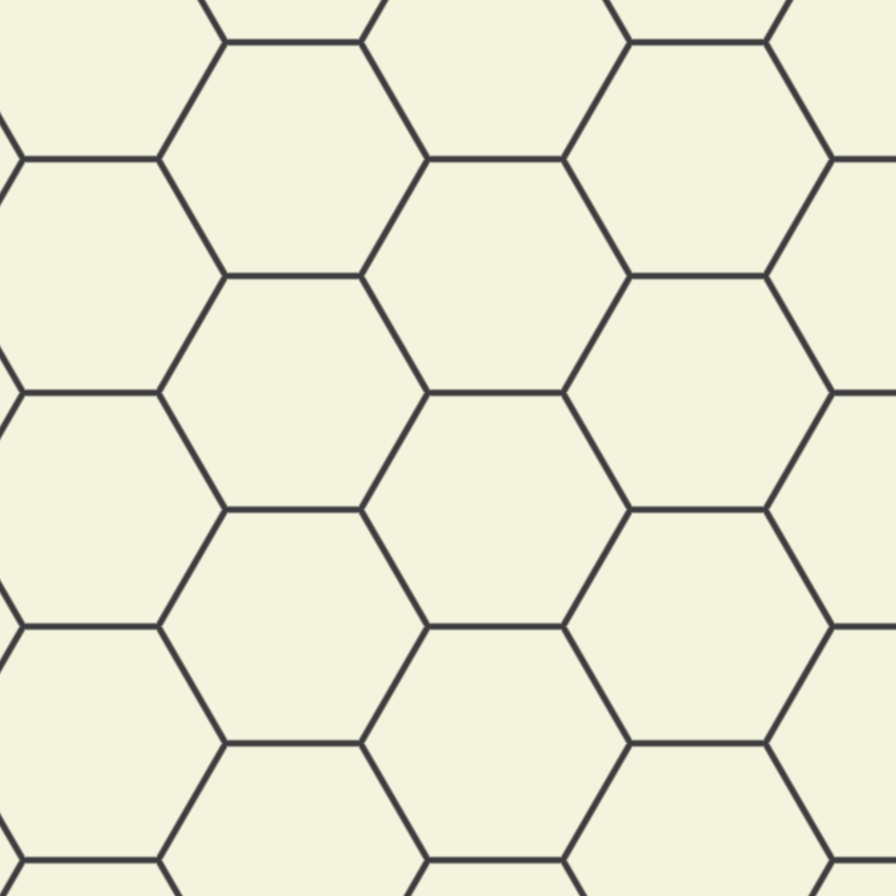
Reproduce this pattern procedurally as a three.js fragment shader.

```glsl
// Flat-topped honeycomb of thin charcoal outlines on plain cream.
varying vec2 vUv;

const vec3 CREAM = vec3(0.957, 0.955, 0.870);
const vec3 CHARCOAL = vec3(0.240, 0.235, 0.245);
const float HEX_HEIGHT = 0.2608;              // flat side to flat side
const vec2 HEX_CENTER = vec2(0.3271, 0.8224); // centre of one cell
const float LINE_WIDTH = 0.0071;
const float EDGE_SOFTNESS = 0.0022;

const float SQRT3 = 1.7320508;
const vec2 PERIOD = vec2(SQRT3, 1.0);         // repeat, in hexagon heights

// Offset from the centre of the nearest hexagon of unit height.
vec2 hexOffset(vec2 p) {
  vec2 even = mod(p + 0.5 * PERIOD, PERIOD) - 0.5 * PERIOD;
  vec2 odd = mod(p, PERIOD) - 0.5 * PERIOD;
  return dot(even, even) < dot(odd, odd) ? even : odd;
}

// Distance from an offset inside a unit hexagon to its nearest side.
float sideDistance(vec2 offset) {
  vec2 q = abs(offset);
  return 0.5 - max(q.y, dot(q, vec2(0.5 * SQRT3, 0.5)));
}

void main() {
  vec2 p = (vUv - HEX_CENTER) / HEX_HEIGHT;
  float d = sideDistance(hexOffset(p)) * HEX_HEIGHT;

  // Soft-edged outline shared by neighbouring cells
  float halfWidth = 0.5 * LINE_WIDTH;
  float line = 1.0 - smoothstep(halfWidth - EDGE_SOFTNESS, halfWidth + EDGE_SOFTNESS, d);
  gl_FragColor = vec4(mix(CREAM, CHARCOAL, line), 1.0);
}
```
